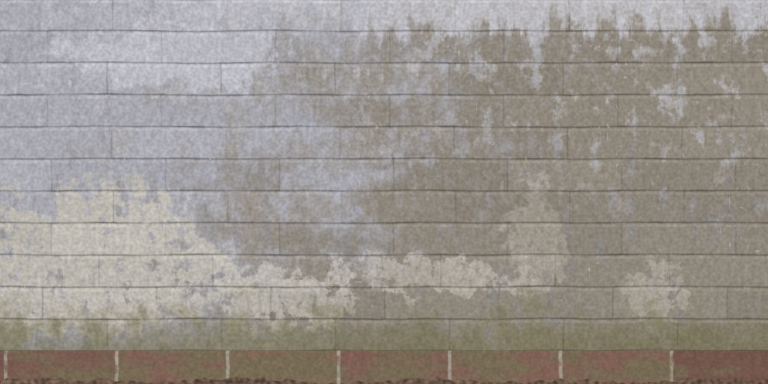
Give the GLSL for this texture, as a WebGL 1 fragment shader.

```glsl
precision highp float;
uniform vec2 u_resolution;

const float COURSE_HEIGHT = 0.0833;
const float BLOCK_LENGTH = 0.297;
const float BRICK_LENGTH = 0.289;
const float BASE_TOP = 0.087;

const vec3 COOL_GREY = vec3(0.665, 0.665, 0.70);
const vec3 WARM_GREY = vec3(0.555, 0.525, 0.48);
const vec3 LIMEWASH = vec3(0.76, 0.76, 0.79);
const vec3 CREAM = vec3(0.75, 0.73, 0.69);
const vec3 DAMP = vec3(0.52, 0.51, 0.51);
const vec3 MOSS = vec3(0.48, 0.46, 0.35);
const vec3 RED_BRICK = vec3(0.48, 0.36, 0.32);
const vec3 PALE_MORTAR = vec3(0.66, 0.64, 0.59);
const vec3 SOIL = vec3(0.41, 0.33, 0.28);

float hash(vec2 p) {
  return fract(sin(dot(p, vec2(127.1, 311.7))) * 43758.55);
}

vec2 gradient(vec2 cell) {
  float angle = 6.2832 * hash(cell);
  return vec2(cos(angle), sin(angle));
}

float gradientNoise(vec2 p) {
  vec2 i = floor(p);
  vec2 f = p - i;
  vec2 u = f * f * f * (f * (f * 6.0 - 15.0) + 10.0);
  vec2 e = vec2(1.0, 0.0);
  float low = mix(dot(gradient(i), f), dot(gradient(i + e), f - e), u.x);
  float high = mix(dot(gradient(i + e.yx), f - e.yx), dot(gradient(i + 1.0), f - 1.0), u.x);
  return mix(low, high, u.y);
}

float fbm(vec2 p) {
  float sum = 0.0;
  float amplitude = 0.6;
  for (int i = 0; i < 5; i++) {
    sum += amplitude * gradientNoise(p);
    p = p * 2.03 + vec2(17.3, 9.1);
    amplitude *= 0.58;
  }
  return sum;
}

float stroke(float d, float halfWidth, float aa) {
  return 1.0 - smoothstep(halfWidth - aa, halfWidth + aa, abs(d));
}

// Signed distance to the nearest line of a periodic set
float repeatDistance(float x, float period) {
  return (fract(x / period + 0.5) - 0.5) * period;
}

// Ragged-edged patch of remaining paint
float paintPatch(vec2 p, vec2 center, vec2 radius, float ragged) {
  return 1.0 - smoothstep(0.75, 1.05, length((p - center) / radius) + ragged);
}

vec3 weatheredPaint(vec2 p) {
  float broad = fbm(p * 4.0);
  float mottle = fbm(p * 14.0 + 31.0);
  float streaks = fbm(p * vec2(24.0, 6.0) + 7.0);
  float flakes = fbm(p * 34.0 + 53.0);
  float ragged = 1.0 * broad + 0.9 * mottle + 0.5 * flakes;

  float warmth = smoothstep(0.3, 1.3, p.x + 0.35 * (0.5 - p.y) + 0.7 * broad + 0.8 * mottle + 0.4 * flakes);
  vec3 color = mix(COOL_GREY, WARM_GREY, warmth);
  color = mix(color, DAMP, 0.55 * smoothstep(0.08, 0.42, streaks + 0.5 * mottle + 0.2 * flakes));

  // Bluish remnants of limewash, denser toward the top
  float remnant = smoothstep(0.05, 0.42, 0.9 * mottle + 0.5 * streaks + 0.4 * flakes + 0.15 * p.y - 0.08);
  color = mix(color, LIMEWASH, 0.6 * remnant * smoothstep(0.2, 0.8, p.y));
  float strip = smoothstep(0.90, 0.96, p.y + 0.12 * streaks + 0.04 * flakes);
  strip *= smoothstep(0.1, 1.0, p.x + broad);
  float upper = paintPatch(p, vec2(0.45, 0.85), vec2(0.30, 0.09), ragged);
  color = mix(color, LIMEWASH, 0.75 * max(strip, upper));

  // Cream paint surviving low on the wall
  float cream = paintPatch(p, vec2(0.23, 0.28), vec2(0.34, 0.23), ragged);
  cream = max(cream, 0.8 * paintPatch(p, vec2(0.74, 0.22), vec2(0.20, 0.10), 1.5 * ragged));
  cream = max(cream, 0.6 * paintPatch(p, vec2(1.12, 0.27), vec2(0.18, 0.06), 1.5 * ragged));
  cream = max(cream, 0.4 * paintPatch(p, vec2(1.41, 0.38), vec2(0.08, 0.12), ragged));
  cream = max(cream, 0.5 * paintPatch(p, vec2(1.70, 0.23), vec2(0.08, 0.09), 1.5 * ragged));
  float pitting = smoothstep(0.08, 0.38, flakes + 0.4 * streaks);
  color = mix(color, CREAM, cream * (0.9 - 0.65 * pitting));

  float moss = 1.0 - smoothstep(0.09, 0.23, p.y + 0.16 * mottle + 0.1 * broad);
  return mix(color, MOSS, 0.75 * moss);
}

vec3 blockWall(vec2 p, float aa) {
  float wobble = 0.004 * gradientNoise(p * vec2(5.0, 2.0)) + 0.001 * gradientNoise(p * vec2(30.0, 12.0));
  float level = (p.y - BASE_TOP + wobble) / COURSE_HEIGHT;
  float course = floor(level);
  float shift = 0.5 * mod(course, 2.0) + 0.16 * hash(vec2(course, 4.0));
  float along = p.x + shift * BLOCK_LENGTH + 0.002 * gradientNoise(p * 20.0);
  float tone = hash(vec2(floor(along / BLOCK_LENGTH), course)) - 0.5;
  vec3 color = weatheredPaint(p) + 0.035 * tone;

  // Thin dark bed joints with a pale lower lip, and faint upright joints
  float wear = clamp(0.75 + 0.8 * gradientNoise(p * vec2(9.0, 12.0)), 0.3, 1.1);
  float bed = repeatDistance(level * COURSE_HEIGHT, COURSE_HEIGHT);
  float upright = repeatDistance(along, BLOCK_LENGTH);
  color *= 1.0 - 0.30 * wear * stroke(bed, 0.0020, aa);
  color += 0.045 * wear * stroke(bed + 0.008, 0.003, aa);
  color *= 1.0 - 0.13 * wear * stroke(upright, 0.002, aa);
  return color;
}

vec3 brickBase(vec2 p, float aa) {
  float along = p.x - 0.015 + 0.002 * gradientNoise(p * 35.0);
  float tone = hash(vec2(floor(along / BRICK_LENGTH), 23.0));
  float algae = smoothstep(-0.1, 0.38, fbm(p * vec2(6.0, 16.0)) + 0.45 * (tone - 0.4));
  vec3 color = mix(RED_BRICK * (0.93 + 0.14 * tone), MOSS * 0.94, 0.75 * algae);
  float crumble = smoothstep(-0.6, 0.1, fbm(p * 25.0 + 5.0));
  color = mix(color, PALE_MORTAR, 0.8 * crumble * stroke(repeatDistance(along, BRICK_LENGTH), 0.0045, aa));
  float ground = 0.009 + 0.02 * gradientNoise(vec2(p.x * 4.0, 2.0)) + 0.012 * gradientNoise(p * 40.0);
  vec3 soil = SOIL * (1.0 + 0.6 * gradientNoise(p * 75.0));
  return mix(soil, color, smoothstep(ground - aa, ground + aa, p.y));
}

void main() {
  vec2 p = gl_FragCoord.xy / u_resolution.y;
  float aa = 1.0 / u_resolution.y;
  vec3 color = mix(brickBase(p, aa), blockWall(p, aa), smoothstep(BASE_TOP - aa, BASE_TOP + aa, p.y));

  // Fine grit and clustered pale chips
  float grit = gradientNoise(p * 113.0) + 0.8 * gradientNoise(p * vec2(64.0, 47.0) + 19.0);
  color *= 1.0 + 0.105 * grit;
  float chips = smoothstep(0.34, 0.58, gradientNoise(p * vec2(85.0, 62.0) + 11.0));
  chips *= smoothstep(-0.05, 0.25, fbm(p * 6.0 + 43.0)) * smoothstep(0.1, 0.3, p.y);
  color = mix(color, CREAM * 1.06, 0.5 * chips);
  gl_FragColor = vec4(clamp(color, 0.0, 1.0), 1.0);
}
```
